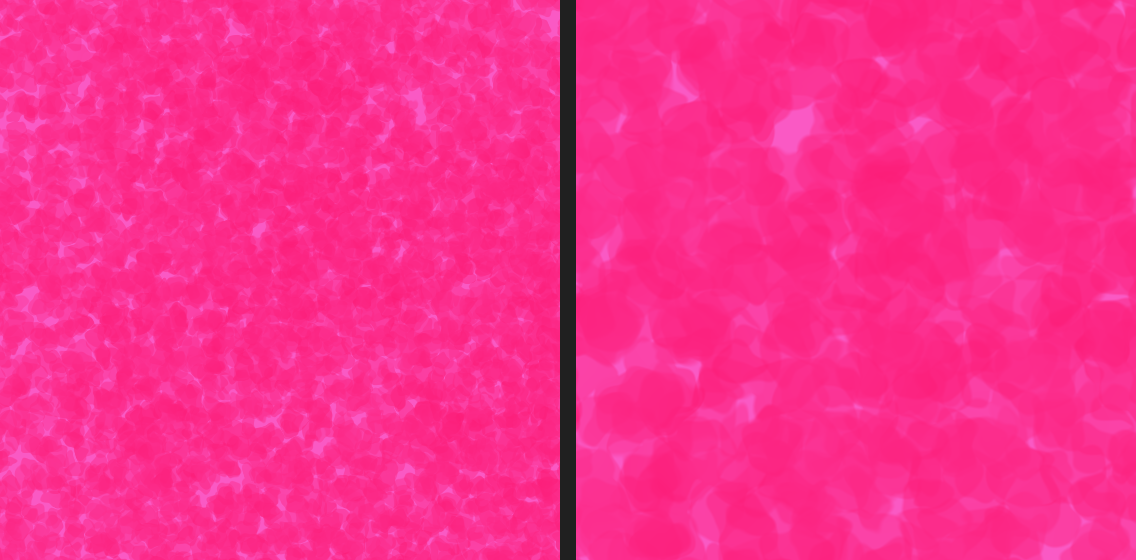
Left, the full canvas; right, a detail of the centre.
Write a WebGL 1 fragment shader that draws this texture.

```glsl
precision highp float;
uniform vec2 u_resolution;

#define LAYERS 7
#define MIN_CELLS 21.0
#define MAX_CELLS 31.0
#define PETAL_RADIUS 0.47
#define OPACITY 0.45
#define PETAL_TONE 0.17
#define TONE_SPREAD 0.26
#define CLUMP_SCALE 5.0
#define EDGE_SOFTNESS 0.0012

const vec3 DEEP_PINK = vec3(0.99, 0.10, 0.455);
const vec3 LIGHT_PINK = vec3(0.98, 0.36, 0.78);

float hash(vec2 p) {
  return fract(sin(dot(p, vec2(127.1, 311.7))) * 43758.5453);
}

float noise(vec2 p) {
  vec2 i = floor(p);
  vec2 f = fract(p);
  f = f * f * (3.0 - 2.0 * f);
  float low = mix(hash(i), hash(i + vec2(1.0, 0.0)), f.x);
  float high = mix(hash(i + vec2(0.0, 1.0)), hash(i + vec2(1.0, 1.0)), f.x);
  return mix(low, high, f.y);
}

// Broad patches of dense and sparse petals
float clump(vec2 uv) {
  return 0.6 * noise(uv * CLUMP_SCALE + 3.7) + 0.4 * noise(uv * CLUMP_SCALE * 2.7 + 9.1);
}

mat2 rotation(float angle) {
  float c = cos(angle);
  float s = sin(angle);
  return mat2(c, -s, s, c);
}

// Signed distance, roughly, to an uneven oval
float petalDistance(vec2 q, float radius, float slimness, float phase) {
  q.y /= slimness;
  float angle = atan(q.y, q.x + 1e-5);
  float outline = 1.0 + 0.11 * sin(3.0 * angle + phase) + 0.06 * sin(5.0 * angle - 2.0 * phase);
  return (length(q) - radius * outline) * slimness;
}

// Lays one sheet of translucent petals over the tone below
float addLayer(float tone, vec2 uv, float layer, float edge) {
  float cells = mix(MIN_CELLS, MAX_CELLS, fract(layer * 0.618));
  mat2 turn = rotation(layer * 1.13 + 0.4);
  vec2 p = turn * uv * cells;
  vec2 home = floor(p);
  float toneSum = 0.0;
  float cover = 0.0;

  for (int y = -1; y <= 1; y++) {
    for (int x = -1; x <= 1; x++) {
      vec2 cell = home + vec2(float(x), float(y));
      vec2 seed = cell + layer * vec2(17.3, 41.9);
      vec2 center = cell + vec2(hash(seed + 0.31), hash(seed + 5.77));
      float patchDensity = clump((center * turn) / cells);
      float present = step(hash(seed + 11.3), mix(0.45, 1.25, patchDensity));

      float shade = hash(seed + 23.9);
      float phase = 6.2832 * hash(seed + 31.1);
      float radius = PETAL_RADIUS * mix(0.72, 1.22, hash(seed + 43.7));
      float slimness = mix(0.6, 1.0, hash(seed + 57.3));
      vec2 q = rotation(phase) * (p - center);
      float d = petalDistance(q, radius, slimness, phase * 3.0);
      float mask = present * (1.0 - smoothstep(-edge * cells, edge * cells, d));

      // Faint wash along each petal, with a rare deep one
      float petalTone = PETAL_TONE + TONE_SPREAD * (shade - 0.5) + 0.12 * q.x;
      petalTone += 0.16 * (0.5 - patchDensity) - 0.3 * step(0.985, shade);
      toneSum += mask * petalTone;
      cover += mask;
    }
  }
  return mix(tone, toneSum / max(cover, 1e-4), OPACITY * min(cover, 1.0));
}

void main() {
  float side = min(u_resolution.x, u_resolution.y);
  vec2 uv = gl_FragCoord.xy / side;
  float edge = max(EDGE_SOFTNESS, 0.7 / side);

  // Slightly ragged outlines
  vec2 warp = vec2(noise(uv * 70.0), noise(uv * 70.0 + 37.0)) - 0.5;
  vec2 ragged = uv + 0.007 * warp;

  float tone = 0.96;
  for (int i = 0; i < LAYERS; i++) {
    tone = addLayer(tone, ragged, float(i) + 1.0, edge);
  }
  gl_FragColor = vec4(clamp(mix(DEEP_PINK, LIGHT_PINK, tone), 0.0, 1.0), 1.0);
}
```
